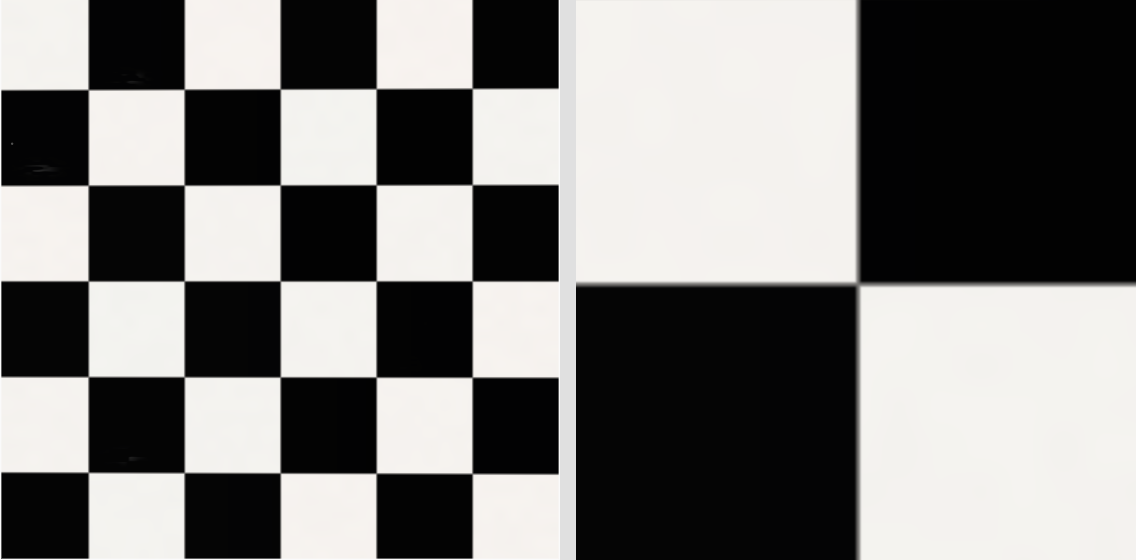
Left, the full canvas; right, a detail of the centre.
This pattern is drawn by a three.js fragment shader. Its source:

```glsl
// Glossy black and white checkerboard floor, just under six tiles each way, cropped at the rim.
// Signed triangle waves give soft tile edges; hashes vary the tint of each tile
// and scatter faint scuffs and specks over the black ones.
varying vec2 vUv;

const float PITCH = 0.1714;                 // tile size on the canvas
const vec2 CENTRE = vec2(0.5013, 0.4974);   // the crossing nearest the middle
const float SOFT = 0.016;                   // edge half width, in tiles
const vec3 COOL_WHITE = vec3(0.952, 0.951, 0.937);
const vec3 WARM_WHITE = vec3(0.968, 0.950, 0.936);
const vec3 BLACK = vec3(0.012, 0.012, 0.013);
const vec3 SEAM = vec3(0.40, 0.39, 0.38);

float hash(vec2 p) {
  return fract(sin(dot(p, vec2(127.1, 311.7))) * 43758.5453);
}

float noise(vec2 p) {
  vec2 i = floor(p);
  vec2 f = fract(p);
  f = f * f * (3.0 - 2.0 * f);
  float low = mix(hash(i), hash(i + vec2(1.0, 0.0)), f.x);
  float high = mix(hash(i + vec2(0.0, 1.0)), hash(i + 1.0), f.x);
  return mix(low, high, f.y);
}

// Alternates between +1 and -1 from one tile to the next
float alternate(float x, float soft) {
  float d = 0.5 - abs(mod(x + 0.5, 2.0) - 1.0);
  return 2.0 * smoothstep(-soft, soft, d) - 1.0;
}

// Hairline along the nearest tile joint
float seam(vec2 p, float width) {
  vec2 d = 0.5 - abs(fract(p) - 0.5);
  return 1.0 - smoothstep(0.0, width, min(d.x, d.y));
}

// Streaky smudge near the rim of a few tiles
float scuff(vec2 cell, vec2 local) {
  float present = step(0.62, hash(cell + 4.7));
  vec2 spot = vec2(0.15 + 0.7 * hash(cell + 9.1), 0.08 + 0.12 * hash(cell + 2.3));
  vec2 d = (local - spot) / vec2(0.13, 0.055);
  float streaks = smoothstep(0.45, 0.85, noise(local * vec2(11.0, 38.0) + cell * 7.0));
  return present * streaks * exp(-dot(d, d));
}

// Tiny pale dot, on some tiles only
float speck(vec2 cell, vec2 local) {
  vec2 spot = 0.15 + 0.7 * vec2(hash(cell + 13.4), hash(cell + 21.8));
  float dotShape = 1.0 - smoothstep(0.006, 0.018, length(local - spot));
  return dotShape * step(0.75, hash(cell + 31.6));
}

vec3 whiteTile(vec2 cell, vec2 p) {
  vec3 tint = mix(COOL_WHITE, WARM_WHITE, hash(cell + 0.6));
  return tint + 0.008 * (noise(p * 7.0) - 0.5);
}

vec3 blackTile(vec2 cell, vec2 local, float wear) {
  vec3 tint = BLACK * (0.4 + 0.7 * hash(cell + 5.2) + 0.6 * wear);
  return tint + wear * (0.13 * scuff(cell, local) + 0.3 * speck(cell, local));
}

void main() {
  // Tile coordinates, with rows fanning out slightly to the right
  vec2 p = (vUv - CENTRE) / PITCH;
  p.y /= 1.0 + 0.009 * (vUv.x - 0.5);
  vec2 cell = floor(p);
  vec2 local = p - cell;

  // Checker
  float wear = 1.0 - smoothstep(0.2, 0.8, vUv.x);
  float dark = 0.5 + 0.5 * alternate(p.x, SOFT) * alternate(p.y, SOFT);
  vec3 colour = mix(whiteTile(cell, p), blackTile(cell, local, wear), dark);
  colour = mix(colour, SEAM, 0.35 * seam(p, 0.012));

  // Pale rim at the left, right and bottom
  float inset = min(min(vUv.x, 1.0 - vUv.x), vUv.y);
  float rim = 1.0 - smoothstep(0.0015, 0.0035, inset);
  gl_FragColor = vec4(mix(colour, vec3(0.98), rim), 1.0);
}
```
